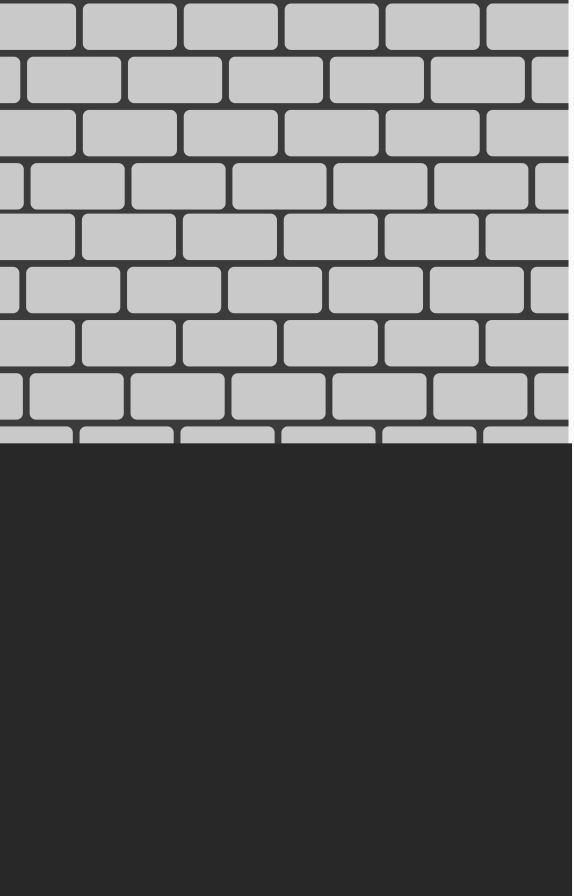
Reproduce this pattern procedurally as a Shadertoy shader.

```glsl
// A pale rounded-brick wall with dark mortar above a plain charcoal floor.

// Lengths are in design units: the canvas is 768 units high, y runs down.
const float CANVAS_HEIGHT = 768.0;
const float FLOOR_TOP = 380.0;
const float WALL_RIGHT = 487.3;
const float FLOOR_RIGHT = 490.3;
const vec2 PITCH = vec2(86.5, 45.6);
const vec2 BRICK = vec2(80.7, 39.8);
const float CORNER = 5.5;
const float COURSE_SPLIT = 181.5;   // lower courses sit slightly higher
const float UPPER_START = 3.0;
const float LOWER_START = 0.7;

const vec3 BRICK_COLOR = vec3(0.787);
const vec3 MORTAR_COLOR = vec3(0.232);
const vec3 FLOOR_COLOR = vec3(0.158);
const vec3 MARGIN_COLOR = vec3(0.98);

float roundedBox(vec2 p, vec2 halfSize, float radius) {
    vec2 q = abs(p) - halfSize + radius;
    return length(max(q, 0.0)) + min(max(q.x, q.y), 0.0) - radius;
}

// Coverage of the side where distance is negative, smoothed over one pixel.
float coverage(float distance, float pixel) {
    return clamp(0.5 - distance / pixel, 0.0, 1.0);
}

// Left edge of the first full brick in a course, with small irregular shifts.
float courseOffset(float row, float lower) {
    float odd = mod(row, 2.0);
    float evenStart = 71.0 - 2.0 * step(7.5, row);
    float oddStart = 23.2 + 3.0 * step(2.5, mod(row, 4.0));
    return mix(evenStart, oddStart, odd) - 0.8 * lower;
}

float brickDistance(vec2 p) {
    float lower = step(COURSE_SPLIT, p.y);
    float start = mix(UPPER_START, LOWER_START, lower);
    vec2 gap = PITCH - BRICK;
    float row = floor((p.y - start + 0.5 * gap.y) / PITCH.y);
    vec2 local;
    local.x = mod(p.x - courseOffset(row, lower) + 0.5 * gap.x, PITCH.x) - 0.5 * PITCH.x;
    local.y = p.y - start - row * PITCH.y - 0.5 * BRICK.y;
    return roundedBox(local, 0.5 * BRICK, CORNER);
}

void mainImage(out vec4 fragColor, in vec2 fragCoord) {
    float pixel = CANVAS_HEIGHT / iResolution.y;
    vec2 p = vec2(fragCoord.x, iResolution.y - fragCoord.y) * pixel;

    // Brick wall and its right margin
    vec3 wall = mix(MORTAR_COLOR, BRICK_COLOR, coverage(brickDistance(p), pixel));
    wall = mix(MARGIN_COLOR, wall, coverage(p.x - WALL_RIGHT, pixel));

    // Floor
    vec3 ground = mix(MARGIN_COLOR, FLOOR_COLOR, coverage(p.x - FLOOR_RIGHT, pixel));

    fragColor = vec4(mix(ground, wall, coverage(p.y - FLOOR_TOP, pixel)), 1.0);
}
```
